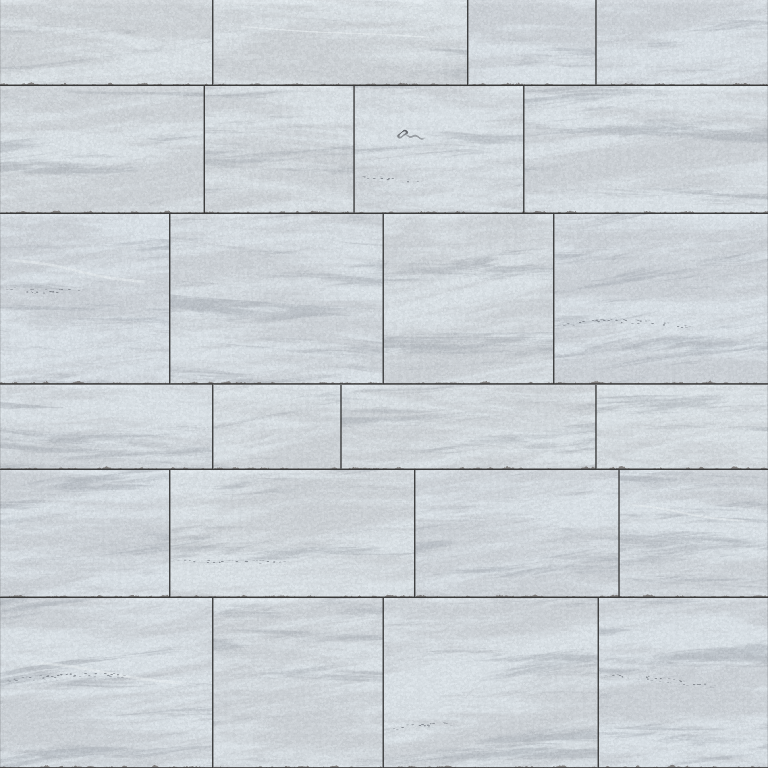
This texture is drawn by a WebGL 1 fragment shader. Its source:

```glsl
precision highp float;
// Pale grey-blue marble ashlar wall: six courses of four stones with thin dark joints.
uniform vec2 u_resolution;

const vec3 PALE = vec3(0.846, 0.874, 0.894);
const vec3 MID = vec3(0.793, 0.813, 0.832);
const vec3 VEIN = vec3(0.665, 0.690, 0.718);
const vec3 JOINT = vec3(0.15, 0.15, 0.15);
const vec3 CHIP = vec3(0.42, 0.40, 0.39);
const float JOINT_HALF = 0.0009;

float hash(vec2 p) {
  return fract(sin(dot(p, vec2(127.1, 311.7))) * 43758.55);
}

// Distance to the nearest scattered point, and that point's random value
vec2 cellular(vec2 p) {
  vec2 base = floor(p);
  vec2 best = vec2(9.0, 0.0);
  for (int j = -1; j <= 1; j++) {
    for (int i = -1; i <= 1; i++) {
      vec2 cell = base + vec2(float(i), float(j));
      vec2 site = cell + vec2(hash(cell), hash(cell + 17.3));
      float d = distance(p, site);
      if (d < best.x) best = vec2(d, hash(cell + 41.9));
    }
  }
  return best;
}

// Rotated, warped sine octaves, roughly -1 to 1
float layeredSines(vec2 p, float seed) {
  float sum = 0.0;
  float amp = 0.6;
  p += seed * vec2(37.0, 61.0);
  for (int i = 0; i < 5; i++) {
    p += 0.7 * sin(p.yx * 1.3 + seed * 9.0);
    sum += amp * sin(p.x) * sin(p.y);
    p = mat2(0.8, -0.6, 0.6, 0.8) * p * 1.75 + 2.3;
    amp *= 0.65;
  }
  return sum;
}

// Soft stroke around an offset d, limited to the span from a to b along t
float stroke(float d, float halfWidth, float t, float a, float b) {
  float ends = smoothstep(a, a + 0.1, t) * (1.0 - smoothstep(b - 0.1, b, t));
  return ends * (1.0 - smoothstep(halfWidth * 0.3, halfWidth, abs(d)));
}

// Inner joint positions of a course, counted from the top
vec3 courseJoints(float row) {
  if (row < 0.5) return vec3(0.277, 0.609, 0.776);
  if (row < 1.5) return vec3(0.266, 0.461, 0.682);
  if (row < 2.5) return vec3(0.221, 0.499, 0.721);
  if (row < 3.5) return vec3(0.277, 0.444, 0.776);
  if (row < 4.5) return vec3(0.221, 0.540, 0.806);
  return vec3(0.277, 0.499, 0.779);
}

// Marble face: p is the wall position, q the position within the stone
vec3 marble(vec2 p, vec2 q, vec2 id) {
  float seed = hash(id + 3.7);
  float slope = mix(0.0, 0.13, hash(id + 8.1));
  vec2 along = vec2(p.x, p.y + slope * p.x);
  float cloud = layeredSines(along * vec2(7.0, 42.0), seed);
  float band = layeredSines(along * vec2(6.0, 62.0), seed + 1.7);
  float fine = layeredSines(along * vec2(26.0, 230.0), seed + 4.1);
  vec3 color = mix(PALE, MID, smoothstep(-0.6, 0.6, cloud + 0.35 * fine + 0.12 * (seed - 0.5)));
  float streak = smoothstep(0.2, 0.95, band + 0.35 * fine);
  color = mix(color, VEIN, 0.55 * streak);
  color += (hash(id + 5.5) - 0.5) * vec3(0.006, 0.004, -0.002);

  // Faint, nearly straight white veins sloping down to the right
  float path = q.y - mix(0.12, 0.45, seed) - 0.17 * q.x - 0.008 * sin(q.x * 9.0 + seed * 20.0);
  float white = stroke(path, 0.012, q.x, seed * 0.3 - 0.1, 0.9) * step(0.76, hash(id + 12.4));
  color = mix(color, vec3(0.90, 0.92, 0.93), 0.6 * white);

  // Sparse broken rows of tiny dark pits
  vec2 pit = cellular(p * vec2(190.0, 360.0));
  float pitPath = q.y - mix(0.25, 0.85, hash(id + 6.6)) + 0.03 * sin(q.x * 5.0 + seed * 8.0);
  float pitRow = stroke(pitPath, 0.018, q.x, 0.0, 0.35 + 0.4 * seed) * step(0.74, hash(id + 23.1));
  float dots = step(0.55, pit.y) * (1.0 - smoothstep(0.15, 0.45, pit.x));
  color = mix(color, vec3(0.40, 0.42, 0.45), 0.65 * pitRow * dots);

  // Fine crystalline grain
  vec2 grain = cellular(p * 370.0);
  return color + (grain.y - 0.5) * 0.046 + (0.45 - grain.x) * 0.03;
}

// Small dark knot: a tilted uneven ring with a short tail to the right
float knot(vec2 d) {
  d += 0.0015 * sin(d.yx * 420.0 + 1.0);
  float ring = abs(length(vec2(d.x, 1.5 * d.y + 0.4 * d.x)) - 0.005);
  float core = (1.0 - smoothstep(0.0005, 0.0028, ring)) * (0.75 - 60.0 * d.y);
  float tail = stroke(d.y - 0.18 * d.x, 0.002, d.x * 10.0, 0.0, 0.32);
  return clamp(max(core, 0.5 * tail), 0.0, 1.0);
}

float coverage(float d, float halfWidth, float pixel) {
  return clamp((halfWidth - d) / pixel + 0.5, 0.0, 1.0);
}

void main() {
  vec2 p = gl_FragCoord.xy / u_resolution;
  p.y = 1.0 - p.y;
  float pixel = 1.0 / u_resolution.y;

  // Course heights cycle through 2, 3 and 4 eighteenths
  float row = 0.0;
  float top = 0.0;
  float height = 2.0 / 18.0;
  for (int i = 0; i < 5; i++) {
    if (p.y >= top + height) {
      top += height;
      row += 1.0;
      height = (2.0 + mod(row, 3.0)) / 18.0;
    }
  }
  vec3 j = courseJoints(row);
  float col = dot(step(j, vec3(p.x)), vec3(1.0));
  float left = col < 0.5 ? 0.0 : col < 1.5 ? j.x : col < 2.5 ? j.y : j.z;
  float right = col < 0.5 ? j.x : col < 1.5 ? j.y : col < 2.5 ? j.z : 1.0;
  vec2 q = vec2((p.x - left) / (right - left), (p.y - top) / height);
  vec3 color = marble(p, q, vec2(col, row));
  color = mix(color, vec3(0.27, 0.28, 0.30), 0.85 * knot(p - vec2(0.525, 0.175)));

  // Worn edges: lighter upper arris, ragged chips along the lower one
  float above = p.y - top;
  float below = top + height - p.y;
  color += 0.025 * (1.0 - smoothstep(0.002, 0.008, above));
  float ragged = layeredSines(vec2(p.x * 130.0, row * 5.0), 0.3 + row);
  color = mix(color, CHIP, 0.75 * coverage(below, JOINT_HALF + 0.003 * max(ragged, 0.0), pixel));

  // Joints, faint at the outer sides
  vec3 side = abs(p.x - j);
  float upright = coverage(min(side.x, min(side.y, side.z)), JOINT_HALF, pixel);
  float bed = coverage(row < 0.5 ? below : min(above, below), JOINT_HALF, pixel);
  float border = 0.2 * coverage(min(p.x, 1.0 - p.x), JOINT_HALF, pixel);
  color = mix(color, JOINT, 0.88 * max(max(upright, bed), border));
  gl_FragColor = vec4(color, 1.0);
}
```
